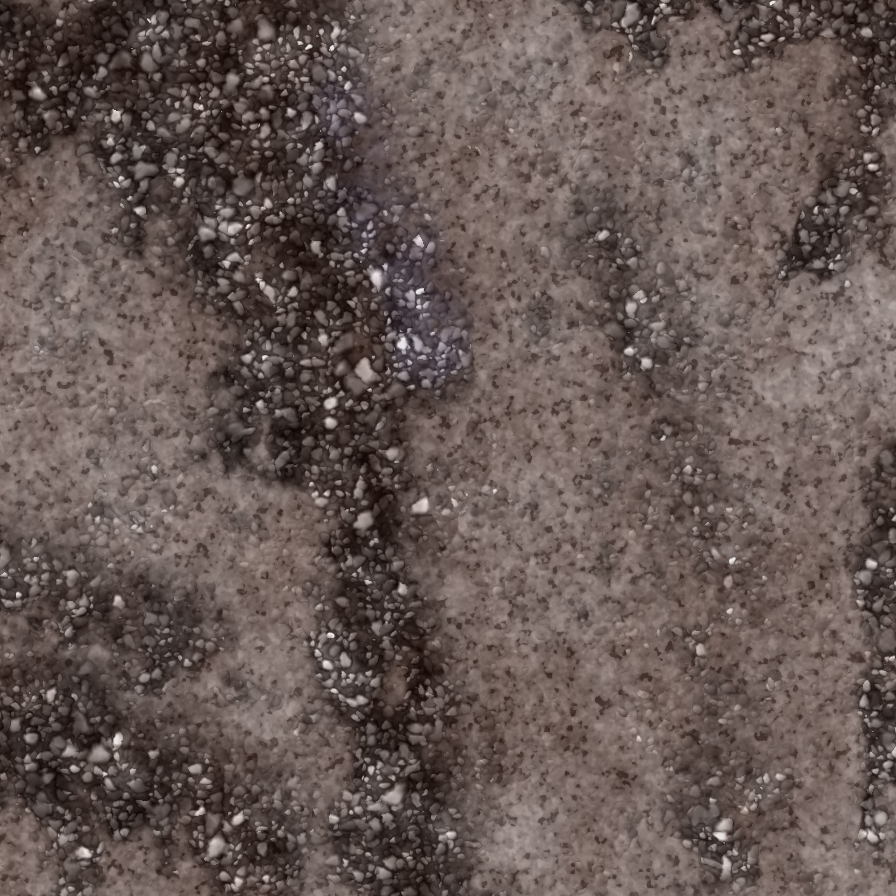
Write a WebGL 2 fragment shader that draws this texture.

```glsl
#version 300 es
precision highp float;

uniform vec2 u_resolution;
out vec4 fragColor;

vec3 hash3(vec2 p) {
    vec3 h = fract(p.xyx * vec3(0.1031, 0.1030, 0.0973));
    h += dot(h, h.yxz + 33.33);
    return fract((h.xxy + h.yzz) * h.zyx);
}

// Smooth cellular noise: random cell values blended by distance
float cellBlend(vec2 p) {
    vec2 cell = floor(p);
    float total = 0.0, weight = 0.0;
    for (int y = -1; y <= 1; y++)
    for (int x = -1; x <= 1; x++) {
        vec2 id = cell + vec2(x, y);
        vec3 h = hash3(id);
        vec2 d = id + h.xy - p;
        float w = exp(-7.0 * dot(d, d));
        total += w * h.z;
        weight += w;
    }
    return total / weight;
}

// Layered noise centred on zero
float layers(vec2 p, int octaves) {
    float sum = 0.0, amp = 0.5;
    for (int i = 0; i < octaves; i++) {
        sum += amp * (cellBlend(p) - 0.5);
        p = mat2(1.6, 1.2, -1.2, 1.6) * p + 17.3;
        amp *= 0.6;
    }
    return sum;
}

// Soft streak along a segment
float streak(vec2 p, vec2 a, vec2 b, float width) {
    vec2 ab = b - a;
    float along = clamp(dot(p - a, ab) / dot(ab, ab), 0.0, 1.0);
    float d = length(p - a - ab * along) / width;
    return exp(-d * d);
}

// Scattered worn stones: x lightness, y coverage, z contact shadow
vec3 stones(vec2 p, float density, float darkTone, float paleTone, float seed) {
    vec2 cell = floor(p);
    float nearest = 9.0, light = 0.0, tone = 0.0;
    for (int y = -1; y <= 1; y++)
    for (int x = -1; x <= 1; x++) {
        vec2 id = cell + vec2(x, y);
        vec3 place = hash3(id + seed);
        vec3 look = hash3(id + seed + 71.7);
        vec2 q = p - id - 0.15 - 0.7 * place.xy;
        float grow = smoothstep(0.0, 0.15, density - place.z);
        float radius = mix(0.38, 0.7, look.x) * grow + 0.001;
        float a = look.y * 6.2832;
        vec2 r = mat2(cos(a), -sin(a), sin(a), cos(a)) * q;
        r.y *= 1.0 + 0.6 * look.x;
        float d = length(r) / radius;
        d += 0.08 * sin(3.0 * atan(r.y, r.x) + 9.0 * look.z);
        if (d < nearest) {
            nearest = d;
            light = dot(q / radius, vec2(-0.45, 0.85));
            tone = mix(darkTone, paleTone, look.z) + 0.12 * smoothstep(0.92, 0.99, look.z);
        }
    }
    float shade = tone * (0.98 + 0.3 * clamp(light, -1.0, 1.0));
    return vec3(shade, 1.0 - smoothstep(0.45, 1.15, nearest),
                1.0 - smoothstep(0.7, 1.6, nearest));
}

float layStones(float base, vec3 stone, float shadow, float cover) {
    return mix(base * (1.0 - shadow * stone.z), stone.x, stone.y * cover);
}

// Where gravel lies bare between the earth tracks
float gravelField(vec2 p) {
    float f = streak(p, vec2(0.22, 1.0), vec2(0.38, 0.62), 0.17);
    f = max(f, streak(p, vec2(0.37, 0.60), vec2(0.48, 0.0), 0.08));
    f = max(f, streak(p, vec2(0.0, 0.88), vec2(0.3, 0.95), 0.13));
    f = max(f, 0.85 * streak(p, vec2(0.0, 0.2), vec2(0.26, 0.06), 0.12));
    f = max(f, 0.65 * streak(p, vec2(0.0, 0.36), vec2(0.22, 0.28), 0.08));
    f = max(f, streak(p, vec2(0.72, 1.02), vec2(1.0, 0.96), 0.07));
    f = max(f, 0.9 * streak(p, vec2(0.94, 0.95), vec2(0.93, 0.73), 0.06));
    f = max(f, 0.9 * streak(p, vec2(1.0, 0.48), vec2(1.0, 0.14), 0.045));
    return max(f, 0.5 * streak(p, vec2(0.69, 0.72), vec2(0.83, 0.08), 0.1));
}

void main() {
    vec2 uv = gl_FragCoord.xy / u_resolution.y;
    vec2 at = gl_FragCoord.xy / u_resolution;

    float broad = layers(uv * vec2(11.0, 7.0), 3);
    float patches = layers(uv * 19.0 + 40.0, 3);
    float lumps = layers(uv * 42.0 + 80.0, 2);
    float grain = layers(uv * 125.0 + 9.0, 2);
    vec2 ragged = at + 0.16 * vec2(broad, patches);
    float gravel = smoothstep(0.12, 0.95, gravelField(ragged) + 1.1 * patches + 0.7 * broad);
    float grit = smoothstep(-0.12, 0.2, patches - 0.6 * broad);

    // Earth with fine crumbs, darkening into the gaps of the gravel
    float soil = 0.47 + 0.17 * broad + 0.1 * patches + 0.1 * lumps + 0.15 * grain;
    soil -= 0.1 * smoothstep(0.14, 0.27, -grain);
    float tone = mix(soil, 0.19 + 0.13 * grain, gravel * 0.95);

    // Stones from fine grit to scattered pebbles, half buried in the earth
    vec2 bent = uv + 0.012 * vec2(broad, patches) + 0.006 * vec2(grain, lumps);
    float low = mix(0.37, 0.21, gravel);
    float high = mix(0.54, 0.52, gravel);
    float fine = 0.12 + 0.4 * grit * (1.0 - gravel) + 0.75 * gravel;
    float middle = 0.02 + 0.22 * grit * (1.0 - gravel) + 0.68 * gravel;
    float cover = mix(0.65, 0.93, gravel);
    float shadow = mix(0.12, 0.33, gravel);
    tone = layStones(tone, stones(bent * 110.0, fine, low, high, 3.0), shadow * 0.6, cover);
    tone = layStones(tone, stones(bent * 66.0, middle, low, high, 29.0), shadow, cover);
    tone = layStones(tone, stones(bent * 40.0, 0.015 + 0.2 * gravel, low + 0.06, high + 0.04, 53.0), shadow, 0.93);

    // Broad hollows, surface roughness and a pale, cool patch
    float cool = gravel * streak(ragged, vec2(0.38, 0.9), vec2(0.48, 0.64), 0.05);
    tone *= 1.0 + gravel * (1.5 * patches + 0.8 * lumps) + 0.2 * grain + 0.25 * cool;
    tone = 0.405 + 1.2 * (tone - 0.378);

    // Warm earth and neutral stones
    float warmth = 1.2 - 0.35 * gravel - 0.7 * broad;
    vec3 color = vec3(tone) - vec3(0.0, 0.053, 0.068) * warmth;
    color += cool * vec3(-0.01, 0.0, 0.05);
    fragColor = vec4(clamp(color, 0.03, 0.9), 1.0);
}
```
